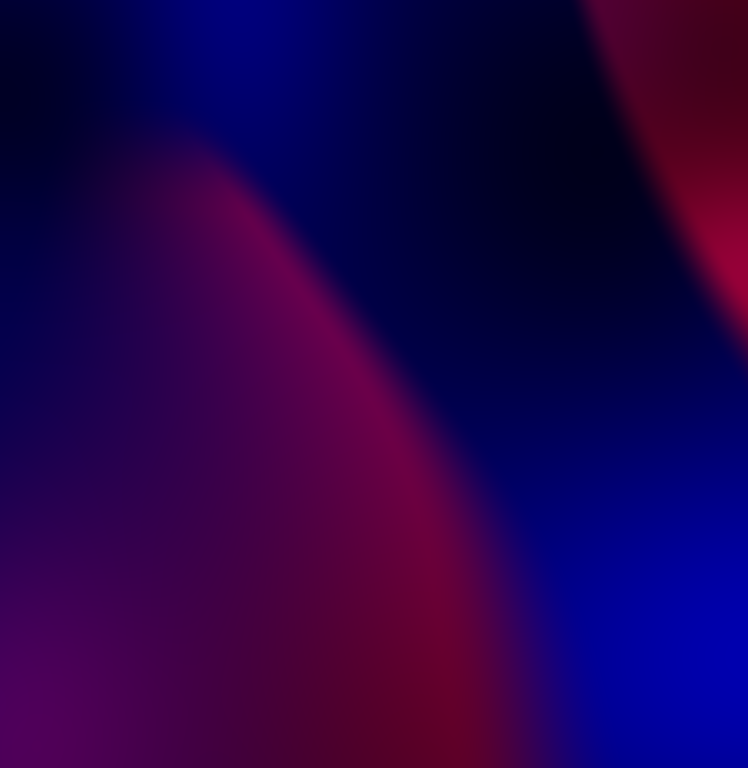
A Shadertoy shader for this background:

```glsl
#define BASE_BLUE 0.31
#define RIDGE_RED 0.42
#define SHEET_RED 0.33
#define BEND 0.10
#define FALLOFF 1.3

// Soft elliptical spot, 1 at its centre
float spot(vec2 p, vec2 centre, vec2 radius) {
    vec2 d = (p - centre) / radius;
    return exp(-dot(d, d));
}

// Minimum of two lines with a rounded corner
float softMin(float a, float b) {
    float h = max(BEND - abs(a - b), 0.0) / BEND;
    return min(a, b) - 0.25 * BEND * h * h;
}

// Blue backdrop: a beam from the top, a dark hollow and a bright corner
float backdropBlue(vec2 p) {
    return BASE_BLUE
        + 0.21 * spot(p, vec2(0.31, 0.00), vec2(0.16, 0.26))
        - 0.21 * spot(p, vec2(0.80, 0.21), vec2(0.29, 0.34))
        + 0.38 * spot(p, vec2(1.02, 0.85), vec2(0.42, 0.31));
}

// Purple fold: bright along its ridge, fading to both sides
vec3 addFold(vec3 col, vec2 p) {
    float ridge = softMin(0.123 + 0.73 * p.y, 0.471 + 0.14 * p.y);
    float rim = softMin(0.175 + 0.82 * p.y, 0.620 + 0.22 * p.y);
    float top = smoothstep(0.13, 0.28, p.y + 0.1 * (0.25 - p.x));
    float cover = top * (1.0 - smoothstep(ridge, rim, p.x));

    float inward = max(ridge - p.x, 0.0) / max(p.y, 0.01);
    float body = pow(max(1.0 - inward, 0.0), FALLOFF);
    float bend = p.y - 0.6;
    float red = (RIDGE_RED - 0.35 * bend * bend) * body
        + 0.20 * spot(p, vec2(0.0, 0.95), vec2(0.22, 0.32));
    float blue = BASE_BLUE
        - 0.16 * spot(p, vec2(0.56, 1.03), vec2(0.30, 0.38))
        + 0.05 * spot(p, vec2(0.0, 0.92), vec2(0.20));
    return mix(col, vec3(red, 0.0, blue), cover);
}

// Crimson sheet in the upper right corner
vec3 addSheet(vec3 col, vec2 p) {
    float edge = 0.757 + p.y * (0.27 + 0.38 * p.y);
    float softness = 0.045 + 0.10 * p.y;
    float cover = smoothstep(edge, edge + softness, p.x);
    float glow = spot(p, vec2(1.0, 0.36), vec2(0.15, 0.13));
    float red = SHEET_RED + 0.26 * glow
        - 0.08 * spot(p, vec2(0.97, 0.07), vec2(0.14));
    float blue = 0.09 + 0.13 * glow
        + 0.11 * spot(p, vec2(0.78, 0.0), vec2(0.13, 0.17));
    return mix(col, vec3(red, 0.0, blue), cover);
}

void mainImage(out vec4 fragColor, in vec2 fragCoord) {
    // Canvas units with y running down from the top
    vec2 p = fragCoord / iResolution.xy;
    p.y = 1.0 - p.y;

    vec3 col = vec3(0.0, 0.0, backdropBlue(p));
    col = addFold(col, p);
    col = addSheet(col, p);

    // Shade at the upper left
    col.b -= 0.17 * spot(p, vec2(0.02, 0.12), vec2(0.24, 0.19));
    fragColor = vec4(clamp(col, 0.0, 1.0), 1.0);
}
```
